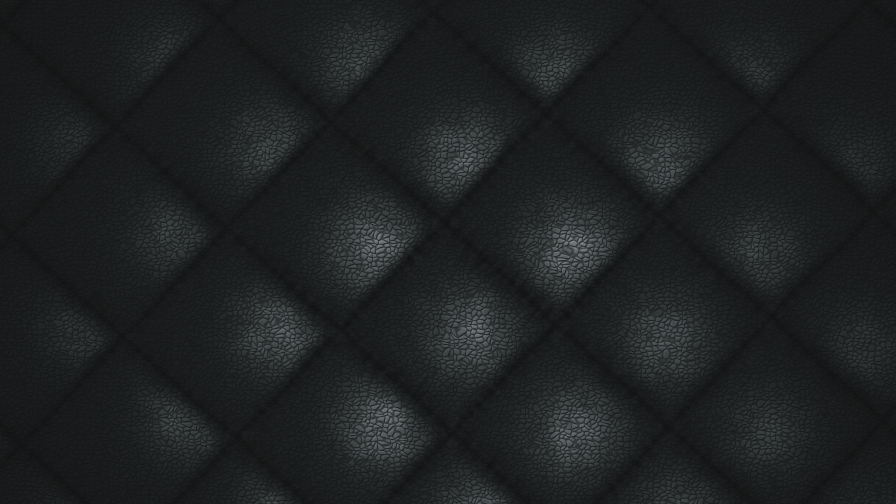
Give the GLSL for this texture, as a Shadertoy shader.

```glsl
// Black quilted leather: slanted diamond pads with grain, stitched seams and a soft central light.

vec2 hash2(vec2 p) {
    vec3 q = fract(p.xyx * vec3(0.1031, 0.1030, 0.0973));
    q += dot(q, q.yzx + 33.33);
    return fract((q.xx + q.yz) * q.zy);
}

// Slope of a lattice corner's random gradient towards a point
float cornerValue(vec2 corner, vec2 toPoint) {
    return dot(hash2(corner) * 2.0 - 1.0, toPoint);
}

// Gradient noise, roughly -0.7 to 0.7
float gradientNoise(vec2 p) {
    vec2 i = floor(p), f = fract(p);
    vec2 u = f * f * f * (f * (f * 6.0 - 15.0) + 10.0);
    vec2 dx = vec2(1, 0), dy = vec2(0, 1);
    float low = mix(cornerValue(i, f), cornerValue(i + dx, f - dx), u.x);
    float high = mix(cornerValue(i + dy, f - dy), cornerValue(i + 1.0, f - 1.0), u.x);
    return mix(low, high, u.y);
}

// Height of the leather grain: rounded cells parted by fine creases
float grainHeight(vec2 p) {
    p = p * vec2(86.0, 112.0);
    p += 1.1 * vec2(gradientNoise(p * 0.45), gradientNoise(p * 0.45 + 57.0));
    vec2 cell = floor(p);
    float nearest = 9.0, second = 9.0;
    for (int y = -1; y <= 1; y++)
    for (int x = -1; x <= 1; x++) {
        vec2 c = cell + vec2(x, y);
        float d = length(c + 0.05 + 0.9 * hash2(c) - p);
        second = min(second, max(nearest, d));
        nearest = min(nearest, d);
    }
    return smoothstep(0.0, 0.5, second - nearest);
}

void mainImage(out vec4 fragColor, in vec2 fragCoord) {
    vec2 p = (fragCoord - 0.5 * iResolution.xy) / iResolution.y;

    // Quilt lattice: x runs down-right, y runs up-right, one pad per unit
    mat2 quilt = mat2(0.223, -0.202, 0.205, 0.214);
    vec2 origin = vec2(-0.009, 0.058);
    vec2 wobble = 0.008 * vec2(gradientNoise(p * 7.0), gradientNoise(p * 7.0 + 31.0));
    vec2 uv = inverse(quilt) * (p + wobble - origin);
    vec2 id = floor(uv), f = uv - id - 0.5;
    vec2 seam = 0.5 - abs(f);
    vec2 padCentre = quilt * (id + 0.5) + origin;
    vec2 variation = hash2(id + 40.0) - 0.5;

    // Sheen on each pad leans towards the light, low and right of the middle
    vec2 lean = vec2(0.052 - 0.085 * padCentre.x,
                     -0.04 - 0.14 * padCentre.y - 0.05 * padCentre.x);
    vec2 fromSheen = p - padCentre - lean - 0.015 * variation;
    float r2 = dot(fromSheen, fromSheen);
    vec2 fromLight = p - vec2(0.05, -0.13);
    float light = exp(-2.0 * dot(fromLight, fromLight));
    float sheen = 0.20 * exp(-175.0 * r2) + 0.05 * exp(-45.0 * r2);
    sheen *= light * (1.0 + 0.3 * variation.x);
    sheen *= smoothstep(0.0, 0.11, seam.x) * smoothstep(0.0, 0.17, seam.y);

    // Grain catches the light on its upper edges
    float grain = grainHeight(p);
    float glint = grain - grainHeight(p + vec2(-0.0015, 0.003));
    float patchiness = 1.0 + 0.5 * gradientNoise(p * 24.0);
    sheen *= max(0.0, 0.58 + 0.55 * grain + 0.3 * glint) * patchiness;

    // Puckers pulled across the seams
    float pucker = gradientNoise(uv * vec2(7.0, 26.0)) * exp(-14.0 * seam.x)
                 + gradientNoise(uv * vec2(26.0, 7.0)) * exp(-9.0 * seam.y);
    sheen += 0.05 * light * pucker * (0.6 + 0.4 * grain);

    // Seam grooves with faint stitches along them
    vec2 stitch = smoothstep(0.1, 0.35, abs(fract(uv.yx * 9.0) - 0.5));
    vec2 groove = exp(-seam / vec2(0.025, 0.035)) * (0.7 + 0.3 * stitch);
    vec2 thread = exp(-pow((seam - 0.035) / 0.012, vec2(2.0))) * (1.0 - stitch);
    sheen += 0.012 * light * (thread.x + thread.y);

    vec3 leather = vec3(0.100, 0.109, 0.111) * (0.93 + 0.09 * grain + 0.04 * glint);
    leather *= 1.0 - 0.2 * max(groove.x, groove.y);
    leather *= 1.0 - 0.08 * smoothstep(0.5, 1.1, length(p));
    vec3 color = leather + sheen * vec3(0.94, 1.02, 1.03);
    fragColor = vec4(clamp(color, 0.0, 1.0), 1.0);
}
```
